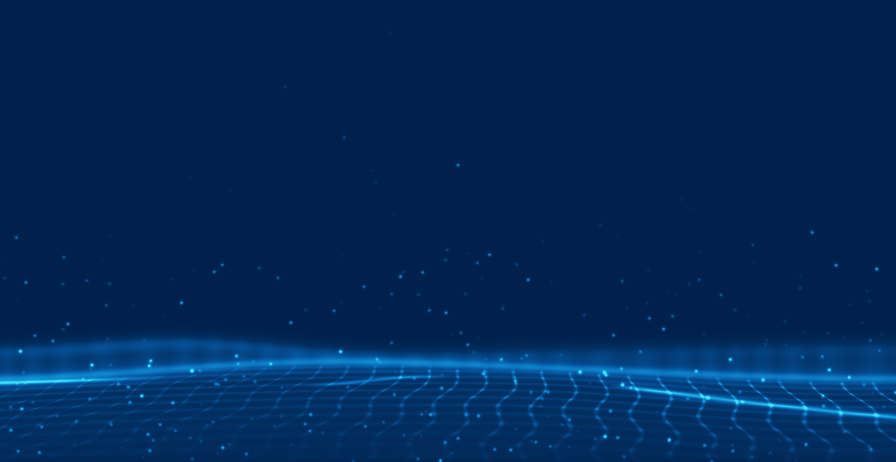
A WebGL 1 fragment shader for this background:

```glsl
precision highp float;
// A dark blue space above a glowing wave mesh, sprinkled with fine sparks.
// Soft crest curves and a perspective grid add up to one light value,
// which a colour ramp turns into blue and cyan; sparks are jittered cells.

uniform vec2 u_resolution;

const vec3 NIGHT = vec3(0.00, 0.13, 0.30);
const vec3 DEEP  = vec3(0.01, 0.19, 0.39);
const vec3 BLUE  = vec3(0.02, 0.30, 0.57);
const vec3 AZURE = vec3(0.04, 0.45, 0.75);
const vec3 CYAN  = vec3(0.07, 0.61, 0.84);
const vec3 GLINT = vec3(0.25, 0.88, 0.98);

const vec2  VANISH      = vec2(0.69, 0.74); // where the columns converge
const float COLUMN_STEP = 0.034;            // column spacing near the ridge
const float ROW_COUNT   = 12.0;
const float LINE_WIDTH  = 0.0036;
const float SPARK_CELL  = 0.05;
const float SPARK_SHARE = 0.30;             // filled cells near the floor
const float SPARK_TOP   = 0.74;

float hash(vec2 p) {
  return fract(sin(dot(p, vec2(127.1, 311.7))) * 43758.55);
}

float bell(float d, float width) {
  float t = d / width;
  return exp(-t * t);
}

// Light from 0 to 5 to colour, through the six stops
vec3 ramp(float light) {
  vec3 c = mix(NIGHT, DEEP, clamp(light, 0.0, 1.0));
  c = mix(c, BLUE,  clamp(light - 1.0, 0.0, 1.0));
  c = mix(c, AZURE, clamp(light - 2.0, 0.0, 1.0));
  c = mix(c, CYAN,  clamp(light - 3.0, 0.0, 1.0));
  return mix(c, GLINT, clamp(light - 4.0, 0.0, 1.0));
}

// Heights of the far haze and of the main ridge
float hazeCrest(float x) {
  return 0.247 + 0.022 * bell(x - 0.2, 0.14) - 0.010 * bell(x - 0.45, 0.12)
       + 0.010 * smoothstep(0.6, 1.0, x);
}

float ridgeCrest(float x) {
  return 0.178 + 0.039 * smoothstep(-0.05, 0.38, x)
       - 0.037 * smoothstep(0.35, 1.0, x);
}

float haze(vec2 uv, float ridge) {
  float crest = hazeCrest(uv.x);
  float body = 1.0 - smoothstep(crest - 0.028, crest + 0.032, uv.y);
  float above = smoothstep(ridge - 0.035, ridge + 0.015, uv.y);
  float streaks = 0.9 + 0.1 * sin(uv.x * 170.0 + 2.0 * sin(uv.x * 23.0));
  float rim = bell(uv.y - crest + 0.012, 0.014)
            * (0.35 + 0.55 * bell(uv.x - 0.16, 0.22));
  return body * above * 1.45 * streaks + rim;
}

// Thin bright folds on the near surface
float folds(vec2 uv) {
  float x = uv.x;
  float t = (x - 0.68) / 0.32;
  float right = uv.y - 0.167 + 0.085 * t * (1.0 - 0.17 * t);
  float middle = uv.y - 0.165 - 0.02 * smoothstep(0.33, 0.48, x);
  float left = uv.y - 0.171 - 0.06 * x;
  float light = (2.6 * bell(right, 0.0045) + 0.7 * bell(right, 0.016))
              * smoothstep(0.665, 0.73, x);
  light += 2.0 * bell(middle, 0.004)
         * smoothstep(0.32, 0.40, x) * (1.0 - smoothstep(0.45, 0.51, x));
  return light + (2.2 * bell(left, 0.004) + 0.5 * bell(left, 0.013))
               * (1.0 - smoothstep(0.06, 0.22, x));
}

// Perspective rows and bent columns, with beads where they cross
float mesh(vec2 uv, float depth, float aspect) {
  float spread = (VANISH.y - 0.167) / (VANISH.y - uv.y);
  float column = (uv.x - VANISH.x) * spread / COLUMN_STEP
               + 0.16 * sin(uv.y * 75.0 + uv.x * 9.0);
  float bent = max(depth + 0.006 * sin(uv.x * 11.0 + 1.0), 0.0);
  float row = ROW_COUNT * log(1.0 + 8.0 * bent);
  float columnGap = abs(fract(column) - 0.5) * COLUMN_STEP * aspect / spread;
  float rowGap = abs(fract(row) - 0.5) * (1.0 + 8.0 * bent) / (8.0 * ROW_COUNT);
  float blur = LINE_WIDTH * (1.0 + 7.0 * max(depth - 0.04, 0.0));
  float vertical = bell(columnGap, blur);
  float level = bell(rowGap, blur * 0.8);
  float lit = 0.4 + 0.6 * smoothstep(0.25, 0.62, uv.x);
  float fade = smoothstep(0.0, 0.02, depth)
             * (1.0 - 0.75 * smoothstep(0.04, 0.2, depth));
  return fade * (lit * vertical * (1.0 + 1.3 * level) + 0.55 * level);
}

float sparks(vec2 p) {
  float light = 0.0;
  for (int i = 0; i < 3; i++) {
    float layer = float(i);
    vec2 q = p / SPARK_CELL + layer * vec2(17.3, 9.37);
    vec2 cell = floor(q);
    float height = (cell.y + 0.5 - layer * 9.37) * SPARK_CELL;
    float share = SPARK_SHARE * pow(1.0 - smoothstep(0.15, SPARK_TOP, height), 1.5);
    vec2 spot = 0.2 + 0.6 * vec2(hash(cell + 3.1), hash(cell + 8.7));
    float power = hash(cell + 21.9);
    float gap = length(q - cell - spot) * SPARK_CELL;
    light += step(hash(cell), share) * (0.7 + 3.8 * power * power)
           * bell(gap, mix(0.0028, 0.004, power));
  }
  return light;
}

void main() {
  vec2 uv = gl_FragCoord.xy / u_resolution;
  float aspect = u_resolution.x / u_resolution.y;
  float ridge = ridgeCrest(uv.x);
  float depth = ridge - uv.y;

  // Floor tint, then haze, ridge glow, mesh and folds
  float light = smoothstep(-0.02, 0.03, depth) * (1.0 - 2.2 * max(depth, 0.0));
  light += haze(uv, ridge);
  light += 1.3 * bell(depth, 0.008) + 0.6 * bell(depth, 0.022);
  light += mesh(uv, depth, aspect) + folds(uv);
  light *= 0.5 + 0.5 * smoothstep(0.0, 0.015, uv.y);
  light += sparks(vec2(uv.x * aspect, uv.y));

  gl_FragColor = vec4(ramp(light), 1.0);
}
```
